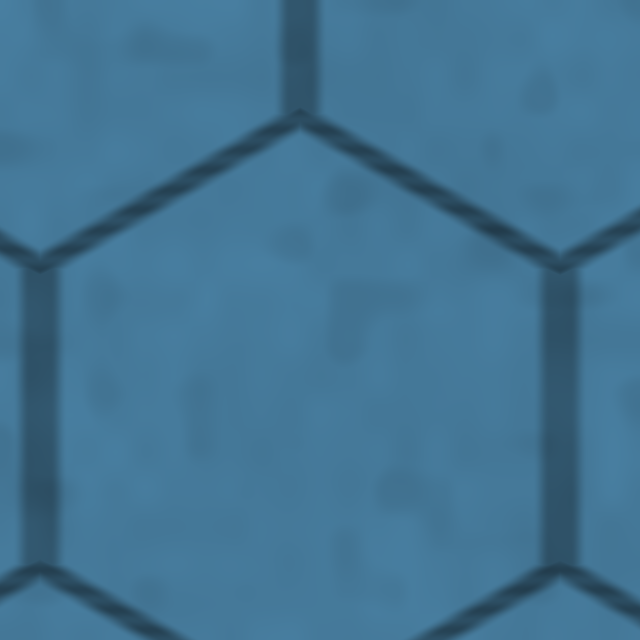
Write a Shadertoy shader that draws this pattern.

```glsl
// Blue hexagonal tiles with dark joints: broad soft uprights, narrow beaded slants.
// The nearest centre of two interleaved grids gives the distance to each joint;
// layered value noise adds faint mottling to the glaze and wear to the joints.

float hash(vec2 p) {
    vec3 h = fract(p.xyx * vec3(0.1031, 0.1030, 0.0973));
    h += dot(h, h.yzx + 33.33);
    return fract((h.x + h.y) * h.z);
}

float noise(vec2 p) {
    vec2 i = floor(p), f = fract(p);
    f = f * f * (3.0 - 2.0 * f);
    return mix(mix(hash(i), hash(i + vec2(1, 0)), f.x),
               mix(hash(i + vec2(0, 1)), hash(i + vec2(1, 1)), f.x), f.y);
}

// Offset from the nearest hexagon centre, for tiles of the given width
vec2 hexCell(vec2 p, float width) {
    vec2 grid = width * vec2(1.0, sqrt(3.0));
    vec2 a = mod(p + 0.5 * grid, grid) - 0.5 * grid;
    vec2 b = mod(p, grid) - 0.5 * grid;
    return dot(a, a) < dot(b, b) ? a : b;
}

void mainImage(out vec4 fragColor, in vec2 fragCoord) {
    vec2 uv = fragCoord / iResolution.xy;
    float tileWidth = 0.8125;
    vec2 q = abs(hexCell(uv - vec2(0.469, 0.349), tileWidth));

    // Distances to the upright and slanted edges
    float upright = 0.5 * tileWidth - q.x;
    float slant = 0.5 * tileWidth - dot(q, vec2(0.5, 0.5 * sqrt(3.0)));

    // Mottled glaze, with a few darker smudges
    float broad = noise(uv * 7.0 + 3.0);
    float fine = noise(uv * vec2(22.0, 17.0) + 11.0);
    float smudge = smoothstep(0.62, 0.95, noise(uv * 13.0 + 29.0));
    float shade = 1.0 + 0.045 * (broad - 0.5) + 0.05 * (fine - 0.5) - 0.06 * smudge;
    vec3 color = vec3(0.272, 0.478, 0.606) * shade;

    // Joints: the slants darken in even beads, the uprights vary slowly
    float bead = 0.5 - 0.5 * cos(6.28318 * 32.0 * uv.y);
    float slantInk = smoothstep(0.027, 0.004, slant) * mix(0.36, 0.47, bead);
    float uprightInk = smoothstep(0.043, 0.016, upright)
                     * (0.27 + 0.08 * noise(uv * vec2(5.0, 14.0) + 41.0));
    color *= 1.0 - max(slantInk, uprightInk);

    fragColor = vec4(color, 1.0);
}
```
